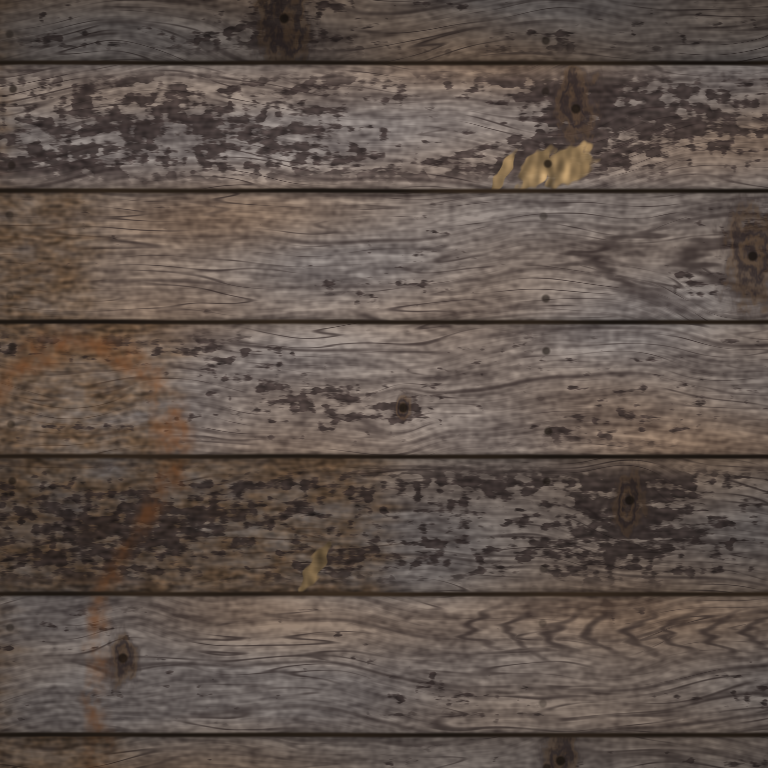
A three.js fragment shader for this texture:

```glsl
// Weathered planks: five whole boards and a cut one at top and bottom. Each bends
// gradient-noise grain around a knot, then gains stain, flaked wear, growth rings,
// split chips, nails, a rust trail and dark seams.
varying vec2 vUv;

const float FIRST_SEAM = .043; // height of the lowest seam
const float PITCH = .1855;     // height of the lowest whole board
const float TAPER = .0021;     // boards narrow upwards
const float SEAM = .0026;      // half width
const float SOFT = .002;       // edge smoothing
const float NAIL = .005;
const vec3 LIGHT = vec3(.56, .525, .505);
const vec3 MID = vec3(.27, .24, .235);
const vec3 WARM = vec3(1.07, .95, .82);
const vec3 BROWN = vec3(.34, .26, .19);
const vec3 DARK = vec3(.18, .145, .14);
const vec3 GAP = vec3(.1, .08, .065);
const vec3 OCHRE = vec3(.56, .46, .32);
const vec3 RUST = vec3(.46, .28, .16);

vec2 hash2(vec2 p) {
  p = vec2(dot(p, vec2(127.1, 311.7)), dot(p, vec2(269.5, 183.3)));
  return fract(sin(p) * 43758.5) * 2. - 1.;
}
float noise(vec2 p) {
  vec2 i = floor(p), f = p - i, u = f * f * (3. - 2. * f), e = vec2(1, 0);
  float low = mix(dot(hash2(i), f), dot(hash2(i + e), f - e), u.x);
  float high = mix(dot(hash2(i + e.yx), f - e.yx), dot(hash2(i + 1.), f - 1.), u.x);
  return mix(low, high, u.y);
}
float fbm(vec2 p) {
  float sum = 0., amp = .75;
  for (int i = 0; i < 4; i++) {
    sum += amp * noise(p);
    p = p * 2.03 + 17.1;
    amp *= .6;
  }
  return sum;
}
float fall(float a, float b, float x) { return 1. - smoothstep(a, b, x); }

// Knot of a board: x, height within the board, radius
vec3 knotOf(float k) {
  return k < 0. ? vec3(.73, .82, .03) : k < 1. ? vec3(.16, .54, .025)
    : k < 2. ? vec3(.82, .68, .03) : k < 3. ? vec3(.525, .36, .014)
    : k < 4. ? vec3(.98, .5, .05) : k < 5. ? vec3(.75, .64, .036) : vec3(.37, .35, .05);
}
// Look of a board: wear, reach of the stain from the left, brightness
vec3 lookOf(float k) {
  return k < 0. ? vec3(.4, .15, .9) : k < 1. ? vec3(.25, 0, .98)
    : k < 2. ? vec3(.85, .5, .86) : k < 3. ? vec3(.5, .22, 1.04)
    : k < 4. ? vec3(.26, .12, 1.03) : k < 5. ? vec3(.88, 0, 1.12) : vec3(.55, 0, .8);
}
// Nested growth rings whose tips point left
float arrows(vec2 d, float gap, float reach, float slope) {
  d += vec2(.5 * gap, .1) * vec2(noise(d * 22.), noise(d.xx * 9.));
  float along = d.x - slope * (sqrt(d.y * d.y + .004) - .06);
  float ring = fall(.02, .26, abs(fract(along / gap) - .5));
  return ring * smoothstep(0., .02, along) * fall(.1 * reach, reach, abs(d.y));
}
// Slanted sliver of split wood
float chip(vec2 d, vec2 size) {
  d.x -= d.y * .45;
  return fall(.75, 1., length(d / size) + .5 * noise(d * 90.));
}

void main() {
  vec2 p = vUv, c = p - .5;
  float rise = p.y - FIRST_SEAM + .0015 * noise(vec2(p.x * 9., .4));
  float row = (PITCH - sqrt(PITCH * PITCH - 4. * TAPER * rise)) / (2. * TAPER);
  float k = floor(row), v = row - k, tall = PITCH - TAPER * (2. * k + 1.);
  vec3 knot = knotOf(k), look = lookOf(k);
  // Grain parts around the knot
  vec2 d = vec2(p.x - knot.x, (v - knot.y) * tall);
  float near = exp(-dot(d, d) / (5. * knot.z * knot.z));
  float bend = .4 * noise(vec2(p.x * 3.2, k * 7.3 + .4)) + .1 * noise(vec2(p.x * 8., v * 2. + k * 5.3));
  float field = (v - knot.y) * (1. - .75 * near) + bend;
  float fibre = fbm(vec2(p.x * 6., field * 13. + k * 31.));
  float fine = noise(p * vec2(50, 180)) + .7 * noise(p * vec2(120, 150));
  float blotch = fbm(vec2(p.x * 7., row * 2.6));
  vec3 col = mix(MID, LIGHT, clamp(.58 + fibre * .7 + fine * .5 + blotch * .5, 0., 1.));
  col *= mix(vec3(1), WARM, clamp(.3 + 1.2 * noise(vec2(p.x * 3., row * 1.7)), 0., .9));
  // Growth rings and thin cracks
  float line = fall(0., .07, abs(fract(field * 3.) - .5));
  line *= clamp(.5 + noise(vec2(p.x * 5., row * 3.)), 0., .9);
  if (k == 0.) line = max(line, arrows(vec2(p.x - .58, v - .72), .052, .26, .4));
  if (k == 3.) line = max(line, arrows(vec2(p.x - .7, v - .46), .13, .6, .42));
  float crack = fall(0., .07, abs(noise(vec2(p.x * 7., field * 13. + k * 5.))));
  line = max(line, crack * smoothstep(-.2, .3, blotch));
  col = mix(col, DARK, line * .65);
  // Stain, then flakes broken along and across the grain
  float ragged = p.x - look.y + .06 * noise(vec2(k, p.y * 75.));
  col = mix(col, BROWN * (1. + .7 * fine), fall(-.04, .04, ragged) * clamp(.55 + fbm(p * vec2(18, 34)), 0., .85));
  float flake = fbm(p * vec2(24, 80)) + .7 * noise(vec2(p.x * 4.5, row * 2.3 + 3.));
  flake += .5 * noise(p * vec2(95, 60)) + .3 * near + look.x * .75 - .6;
  float inner = smoothstep(0., .2, v) * fall(.8, 1., v);
  col = mix(col, DARK * (1. + .6 * fine), .75 * inner * smoothstep(0., .25, flake));
  // Knot: ragged patch, faint rings, small core
  float r = length(d * vec2(1.2, .65)) / knot.z + .9 * fbm(p * vec2(40, 26));
  col = mix(col, mix(DARK, BROWN, .4 + .4 * sin(r * 11.)), .8 * fall(.4, 1.3, r));
  col = mix(col, GAP, .8 * fall(.004, .008, length(d)));
  // Chips of split wood, wider to the right
  float split = k == 1. ? chip(vec2(p.x - .41, (v - .19) * tall), vec2(.013, .034)) : 0.;
  for (int i = 0; i < 3; i++) {
    float n = float(i);
    vec2 at = vec2(p.x - .655 - .043 * n, (v - .14 - .03 * n) * tall);
    if (k == 4.) split = max(split, chip(at, vec2(.01 + .012 * n, .03)));
  }
  col = mix(col, OCHRE * (.9 + noise(p * vec2(90, 50))), split * .85);
  // Rust: an arch that trails downwards
  float trail = p.y > .42 ? length(p - vec2(.1, .42)) - .13 : p.x - .13 - .1 * smoothstep(.2, .42, p.y);
  trail = abs(trail + .03 * fbm(p * 18.));
  col = mix(col, RUST, fall(0., .028, trail) * clamp(.35 + fbm(p * 26.), 0., .65));
  // Two columns of nail pairs, some faint
  for (int i = 0; i < 4; i++) {
    vec2 jitter = hash2(vec2(k, i));
    vec2 at = vec2(i < 2 ? .015 : .71, mod(float(i), 2.) < .5 ? .2 : .78) + jitter * vec2(.004, .04);
    float nail = length(vec2(p.x - at.x, (v - at.y) * tall));
    col = mix(col, GAP, (.5 + .25 * jitter.x) * fall(NAIL - SOFT, NAIL + SOFT, nail));
  }
  // Seam with shadow, falloff to the rim
  float edge = min(v, 1. - v) * tall;
  col *= look.z * (.78 + .22 * smoothstep(0., .012, edge));
  vec3 gap = mix(GAP, BROWN * .75, clamp(.25 + noise(vec2(p.x * 6., floor(row + .5) * 3.4)), 0., .7));
  col = mix(gap, col, smoothstep(SEAM - SOFT, SEAM + SOFT, edge));
  gl_FragColor = vec4(col * (1.06 - .5 * dot(c, c)), 1);
}
```
